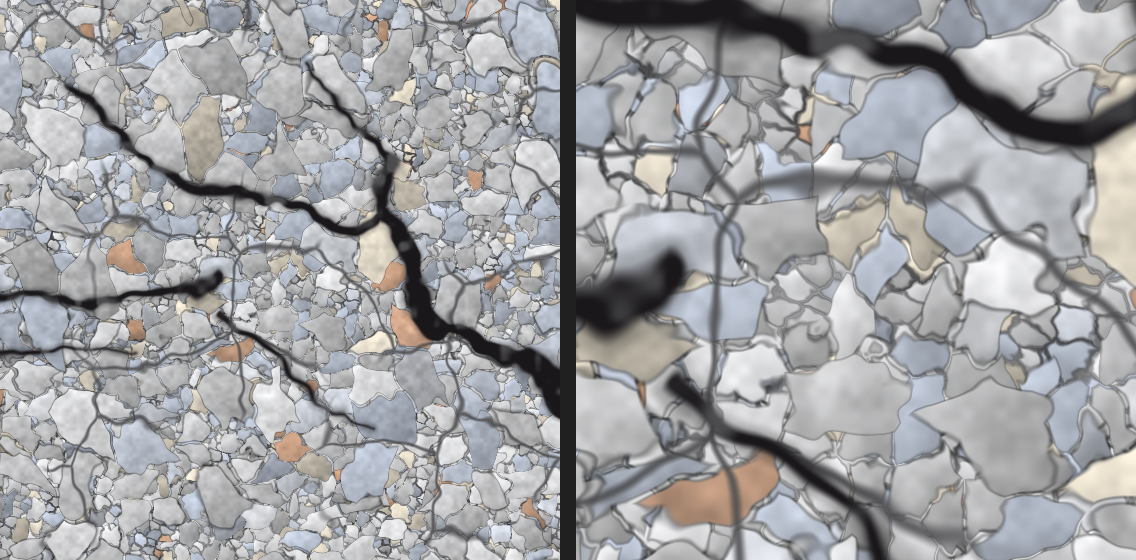
Left, the full canvas; right, a detail of the centre.
Reproduce this texture procedurally as a three.js fragment shader.

```glsl
varying vec2 vUv;

const int STONE_LAYERS = 4;
const float FINE_SCALE = 56.0;      // finest grains across the canvas
const float LAYER_RATIO = 0.59;     // scale step from fine to coarse
const float RAREST_SHARE = 0.32;    // share of coarse cells holding a stone
const float BLUR = 0.0018;
const float JITTER = 0.85;
const float HAIRLINE_SCALE = 5.0;
const float HAIRLINE_WIDTH = 0.0032;
const vec2 LIGHT = vec2(-0.5, 0.86);
const vec3 PIT = vec3(0.27, 0.27, 0.28);
const vec3 MORTAR = vec3(0.58, 0.58, 0.59);
const vec3 CRACK_DARK = vec3(0.10, 0.09, 0.10);
const vec3 CRACK_DUST = vec3(0.30, 0.30, 0.31);
const vec3 NEUTRAL = vec3(0.998, 1.0, 1.006);
const vec3 BLUE_TINT = vec3(0.90, 0.94, 1.01);
const vec3 CREAM_TINT = vec3(1.05, 1.01, 0.93);
const vec3 RUST_TINT = vec3(1.03, 0.82, 0.68);

float hash(vec2 p) {
  return fract(sin(dot(p, vec2(127.1, 311.7))) * 43758.5453);
}

float noise(vec2 p) {
  vec2 i = floor(p), f = fract(p);
  f = f * f * (3.0 - 2.0 * f);
  return mix(mix(hash(i), hash(i + vec2(1.0, 0.0)), f.x),
             mix(hash(i + vec2(0.0, 1.0)), hash(i + 1.0), f.x), f.y);
}

// Two-channel noise centred on zero, for bending coordinates
vec2 warp(vec2 p) {
  return vec2(noise(p), noise(p + 37.2)) - 0.5;
}

vec2 site(vec2 cell) {
  return cell + 0.5 + JITTER * (vec2(hash(cell), hash(cell + 71.3)) - 0.5);
}

// Voronoi cell: x = distance to border, y = random id, zw = offset from centre
vec4 stoneCell(vec2 p) {
  vec2 base = floor(p), nearest = vec2(8.0), owner = base;
  for (int k = 0; k < 9; k++) {
    vec2 cell = base + vec2(mod(float(k), 3.0), floor(float(k) / 3.0)) - 1.0;
    vec2 to = site(cell) - p;
    if (dot(to, to) < dot(nearest, nearest)) { nearest = to; owner = cell; }
  }
  float border = 1.0;
  for (int k = 0; k < 9; k++) {
    vec2 cell = base + vec2(mod(float(k), 3.0), floor(float(k) / 3.0)) - 1.0;
    vec2 to = site(cell) - p, gap = to - nearest;
    if (dot(gap, gap) > 0.0001) {
      border = min(border, dot(0.5 * (to + nearest), normalize(gap)));
    }
  }
  return vec4(border, hash(owner + 13.7), -nearest);
}

vec3 stoneTint(float pick) {
  vec3 tint = mix(NEUTRAL, BLUE_TINT, 1.0 - smoothstep(0.12, 0.3, pick));
  tint = mix(tint, CREAM_TINT, step(0.91, pick));
  return mix(tint, RUST_TINT, step(0.985, pick));
}

// Crushed stones stacked from fine to coarse
vec3 aggregate(vec2 p) {
  vec3 color = mix(PIT, MORTAR, smoothstep(0.15, 0.7, noise(p * 32.0)));
  float mottle = noise(p * 75.0) + 0.6 * noise(p * 150.0) - 0.8;
  float scale = FINE_SCALE;
  for (int i = 0; i < STONE_LAYERS; i++) {
    float layer = float(i), angle = 0.4 + 1.3 * layer;
    mat2 turn = mat2(cos(angle), sin(angle), -sin(angle), cos(angle));
    vec2 q = turn * p * scale * vec2(0.88, 1.14) + 17.3 * layer;
    vec4 cell = stoneCell(q + 0.45 * warp(q * 1.8) + 0.15 * warp(q * 5.0));
    float share = mix(1.0, RAREST_SHARE, layer / float(STONE_LAYERS - 1));
    float present = step(cell.y, share);
    float inset = 0.02 + 0.09 * fract(cell.y * 37.7);
    float soft = BLUR * scale;
    float body = present * smoothstep(inset - soft, inset + soft, cell.x);
    float tone = mix(0.64, 0.89, fract(cell.y * 91.7));
    tone += 0.13 * dot(cell.zw, turn * LIGHT) + 0.12 * mottle;
    color *= 1.0 - 0.42 * present * smoothstep(0.0, inset, cell.x);
    color = mix(color, tone * stoneTint(fract(cell.y * 173.3)), body);
    scale *= LAYER_RATIO;
  }
  return color;
}

// Signed distance to a bowed crack whose half width runs from w.x to w.y
float crack(vec2 p, vec2 a, vec2 b, vec2 w, float bow) {
  vec2 ab = b - a, side = normalize(vec2(-ab.y, ab.x));
  float t = clamp(dot(p - a, ab) / dot(ab, ab), 0.0, 1.0);
  return length(p - a - ab * t - side * bow * 4.0 * t * (1.0 - t)) - mix(w.x, w.y, t);
}

// Main fracture with its arms, then the smaller cracks
float fractures(vec2 p) {
  vec2 fork = vec2(0.705, 0.60), bend = vec2(0.79, 0.40);
  float d = crack(p, vec2(0.13, 0.84), fork, vec2(0.007, 0.012), -0.065);
  d = min(d, crack(p, vec2(0.54, 0.88), fork, vec2(0.003, 0.011), 0.03));
  d = min(d, crack(p, fork, bend, vec2(0.015, 0.025), 0.0));
  d = min(d, crack(p, bend, vec2(1.03, 0.28), vec2(0.015, 0.024), 0.025));
  d = min(d, crack(p, vec2(-0.02, 0.49), vec2(0.38, 0.49), vec2(0.006, 0.011), -0.025));
  d = min(d, crack(p, vec2(0.38, 0.44), vec2(0.66, 0.24), vec2(0.008, 0.002), 0.0));
  return min(d, crack(p, vec2(-0.02, 0.36), vec2(0.24, 0.37), vec2(0.007, 0.002), 0.0));
}

void main() {
  vec2 p = vUv;
  vec3 color = aggregate(p) + 0.05 * (noise(p * 5.0) - 0.5);

  // Hairline network that fades in and out
  vec2 jagged = p + 0.05 * warp(p * 11.0) + 0.016 * warp(p * 42.0);
  float hairline = stoneCell(jagged * HAIRLINE_SCALE).x / HAIRLINE_SCALE;
  float strength = smoothstep(0.48, 0.68, noise(p * 6.0 + 4.1));
  hairline = 1.0 - smoothstep(0.0, 2.0 * HAIRLINE_WIDTH, hairline);
  color = mix(color, CRACK_DUST, 0.85 * strength * hairline);

  // Open cracks with shaded lips and dusty floors
  float d = fractures(jagged);
  color *= 1.0 - 0.22 * (1.0 - smoothstep(0.0, 0.014, d));
  vec3 floorColor = mix(CRACK_DARK, CRACK_DUST, smoothstep(0.5, 0.9, noise(p * 50.0)));
  color = mix(color, floorColor, 1.0 - smoothstep(-0.005, 0.004, d));

  gl_FragColor = vec4(clamp(color, 0.0, 1.0), 1.0);
}
```
